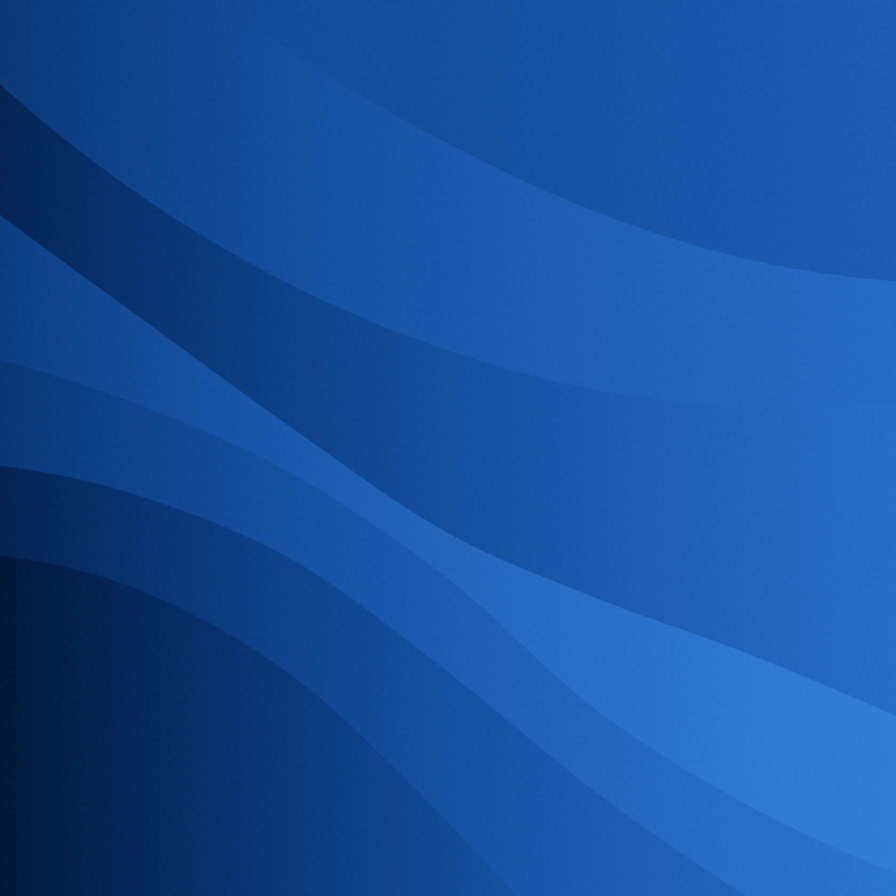
Write a WebGL 1 fragment shader that draws this background.

```glsl
precision highp float;

// Overlapping blue waves, stacked from top to bottom, with a fine paper grain.
// Each wave edge is a smooth spline through evenly spaced heights; each band
// has a left-to-right tone curve, and one shared ramp turns tone into blue.

uniform vec2 u_resolution;

// Edge heights at x = -1/6, 0, 1/6 ... 7/6, origin at the lower left.
const mat3 EDGE_CREST  = mat3(1.365, 1.195, 1.059, 0.936, 0.840, 0.763, 0.711, 0.686, 0.684);
const mat3 EDGE_SWEEP  = mat3(1.078, 0.906, 0.775, 0.678, 0.609, 0.565, 0.546, 0.552, 0.581);
const mat3 EDGE_RIBBON = mat3(0.887, 0.760, 0.638, 0.517, 0.405, 0.332, 0.271, 0.201, 0.125);
const mat3 EDGE_SLOPE  = mat3(0.629, 0.598, 0.544, 0.467, 0.354, 0.207, 0.102, 0.026, -0.029);
const mat3 EDGE_HILL   = mat3(0.479, 0.480, 0.443, 0.371, 0.250, 0.115, 0.0, -0.094, -0.172);
const mat3 EDGE_CORNER = mat3(0.375, 0.380, 0.337, 0.240, 0.082, -0.100, -0.283, -0.450, -0.600);

// Band tones at the left, centre and right of the canvas.
const vec3 TONE_SKY    = vec3(0.215, 0.305, 0.360);
const vec3 TONE_CREST  = vec3(0.220, 0.345, 0.415);
const vec3 TONE_SWEEP  = vec3(0.145, 0.310, 0.425);
const vec3 TONE_RIBBON = vec3(0.240, 0.395, 0.490);
const vec3 TONE_SLOPE  = vec3(0.215, 0.360, 0.455);
const vec3 TONE_HILL   = vec3(0.140, 0.315, 0.420);
const vec3 TONE_CORNER = vec3(0.095, 0.290, 0.450);

const vec2 CREST_FADE = vec2(0.20, 0.55); // x range where the top edge appears
const float GRAIN_CELLS = 210.0;
const float GRAIN_STRENGTH = 0.014;

// Catmull-Rom weight of a knot at distance d, in knot spacings.
float splineWeight(float d) {
  d = abs(d);
  if (d < 1.0) return 1.0 + d * d * (1.5 * d - 2.5);
  if (d < 2.0) return 2.0 + d * (-4.0 + d * (2.5 - 0.5 * d));
  return 0.0;
}

float edgeHeight(mat3 knots, float x) {
  float height = 0.0;
  for (int c = 0; c < 3; c++) {
    for (int r = 0; r < 3; r++) {
      height += knots[c][r] * splineWeight(6.0 * x + 1.0 - float(3 * c + r));
    }
  }
  return height;
}

// Smooth coverage of the area below an edge.
float below(mat3 knots, vec2 p) {
  float halfWidth = 0.9 / u_resolution.y;
  return 1.0 - smoothstep(-halfWidth, halfWidth, p.y - edgeHeight(knots, p.x));
}

// Parabola through the left, centre and right tones.
float bandTone(vec3 tones, float x) {
  vec3 weights = vec3((1.0 - 2.0 * x) * (1.0 - x), 4.0 * x * (1.0 - x), x * (2.0 * x - 1.0));
  return dot(tones, weights);
}

vec3 blueRamp(float tone) {
  return vec3(0.85 * tone * tone, tone, tone * (2.5 - 1.6 * tone));
}

vec2 hashGradient(vec2 cell) {
  vec3 q = fract(cell.xyx * vec3(0.1031, 0.1030, 0.0973));
  q += dot(q, q.yzx + 33.33);
  float angle = 6.2832 * fract((q.x + q.y) * q.z);
  return vec2(cos(angle), sin(angle));
}

float gradientNoise(vec2 p) {
  vec2 cell = floor(p);
  vec2 f = fract(p);
  vec2 blend = f * f * f * (f * (f * 6.0 - 15.0) + 10.0);
  vec2 e = vec2(0.0, 1.0);
  float a = dot(hashGradient(cell), f);
  float b = dot(hashGradient(cell + e.yx), f - e.yx);
  float c = dot(hashGradient(cell + e.xy), f - e.xy);
  float d = dot(hashGradient(cell + e.yy), f - e.yy);
  return mix(mix(a, b, blend.x), mix(c, d, blend.x), blend.y);
}

void main() {
  vec2 p = gl_FragCoord.xy / u_resolution;

  // Stack the bands from the top down; the first edge dissolves to the left.
  float crestCover = mix(1.0, below(EDGE_CREST, p), smoothstep(CREST_FADE.x, CREST_FADE.y, p.x));
  float tone = mix(bandTone(TONE_SKY, p.x), bandTone(TONE_CREST, p.x), crestCover);
  tone = mix(tone, bandTone(TONE_SWEEP, p.x), below(EDGE_SWEEP, p));
  tone = mix(tone, bandTone(TONE_RIBBON, p.x), below(EDGE_RIBBON, p));
  tone = mix(tone, bandTone(TONE_SLOPE, p.x), below(EDGE_SLOPE, p));
  tone = mix(tone, bandTone(TONE_HILL, p.x), below(EDGE_HILL, p));
  tone = mix(tone, bandTone(TONE_CORNER, p.x), below(EDGE_CORNER, p));

  // Fine grain
  tone += GRAIN_STRENGTH * gradientNoise(p * GRAIN_CELLS);

  gl_FragColor = vec4(blueRamp(tone), 1.0);
}
```
